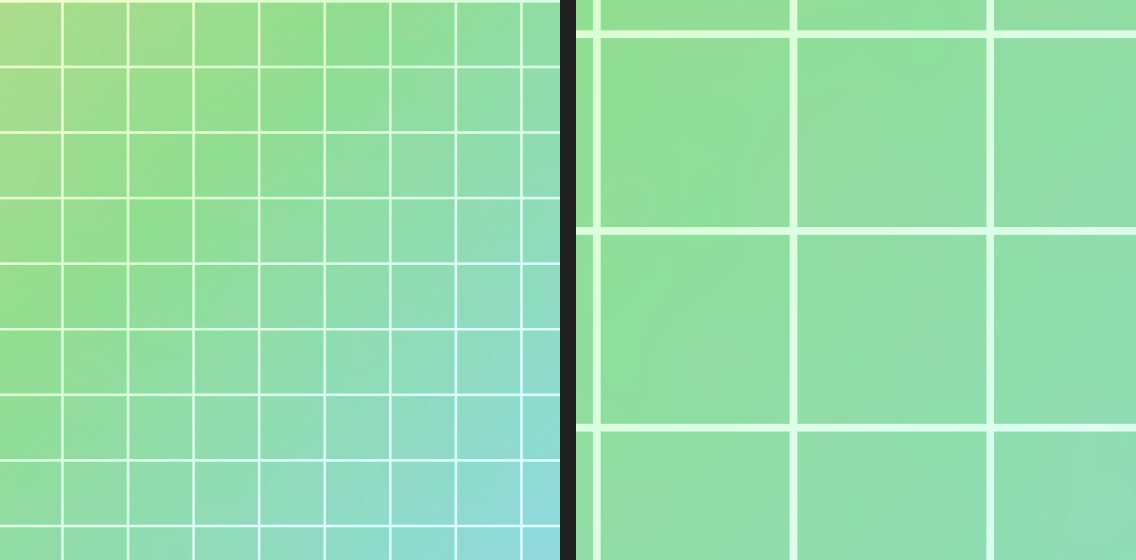
Left, the full canvas; right, a detail of the centre.
Reproduce this background procedurally as a WebGL 2 fragment shader.

```glsl
#version 300 es
precision highp float;

#define PITCH vec2(0.1171, 0.1171)
#define GRID_ORIGIN vec2(0.1115, 0.0608)
#define LINE_WIDTH 0.0046
#define LINE_LIFT vec3(0.29, 0.15, 0.25)
#define LIME vec3(0.675, 0.860, 0.550)
#define GREEN vec3(0.568, 0.868, 0.565)
#define AQUA vec3(0.560, 0.852, 0.875)
#define GREEN_STOP 0.33
#define MOTTLE_SCALE 22.0
#define MOTTLE_TINT vec3(0.022, -0.010, 0.012)

uniform vec2 u_resolution;
out vec4 fragColor;

float hash(vec2 p) {
  vec3 q = fract(vec3(p.xyx) * 0.1031);
  q += dot(q, q.yzx + 33.33);
  return fract((q.x + q.y) * q.z);
}

float valueNoise(vec2 p) {
  vec2 cell = floor(p);
  vec2 f = fract(p);
  f = f * f * (3.0 - 2.0 * f);
  float low = mix(hash(cell), hash(cell + vec2(1.0, 0.0)), f.x);
  float high = mix(hash(cell + vec2(0.0, 1.0)), hash(cell + vec2(1.0)), f.x);
  return mix(low, high, f.y);
}

// Diagonal blend from the upper left to the lower right
vec3 diagonalGradient(vec2 uv) {
  float t = 0.5 * (uv.x + 1.0 - uv.y);
  vec3 upper = mix(LIME, GREEN, clamp(t / GREEN_STOP, 0.0, 1.0));
  return mix(upper, AQUA, clamp((t - GREEN_STOP) / (1.0 - GREEN_STOP), 0.0, 1.0));
}

// Coverage of the nearest vertical and horizontal lines
float gridCoverage(vec2 uv, vec2 pixel) {
  vec2 phase = (uv - GRID_ORIGIN) / PITCH;
  vec2 toLine = abs(fract(phase + 0.5) - 0.5) * PITCH;
  vec2 cover = clamp((0.5 * LINE_WIDTH - toLine) / pixel + 0.5, 0.0, 1.0);
  return max(cover.x, cover.y);
}

void main() {
  vec2 uv = gl_FragCoord.xy / u_resolution;
  vec3 color = diagonalGradient(uv);

  // Faint uneven tint inside the squares
  color += MOTTLE_TINT * (valueNoise(uv * MOTTLE_SCALE) - 0.5);

  // Pale lines that keep some of the colour beneath
  color += LINE_LIFT * gridCoverage(uv, 1.0 / u_resolution);
  fragColor = vec4(clamp(color, 0.0, 1.0), 1.0);
}
```
